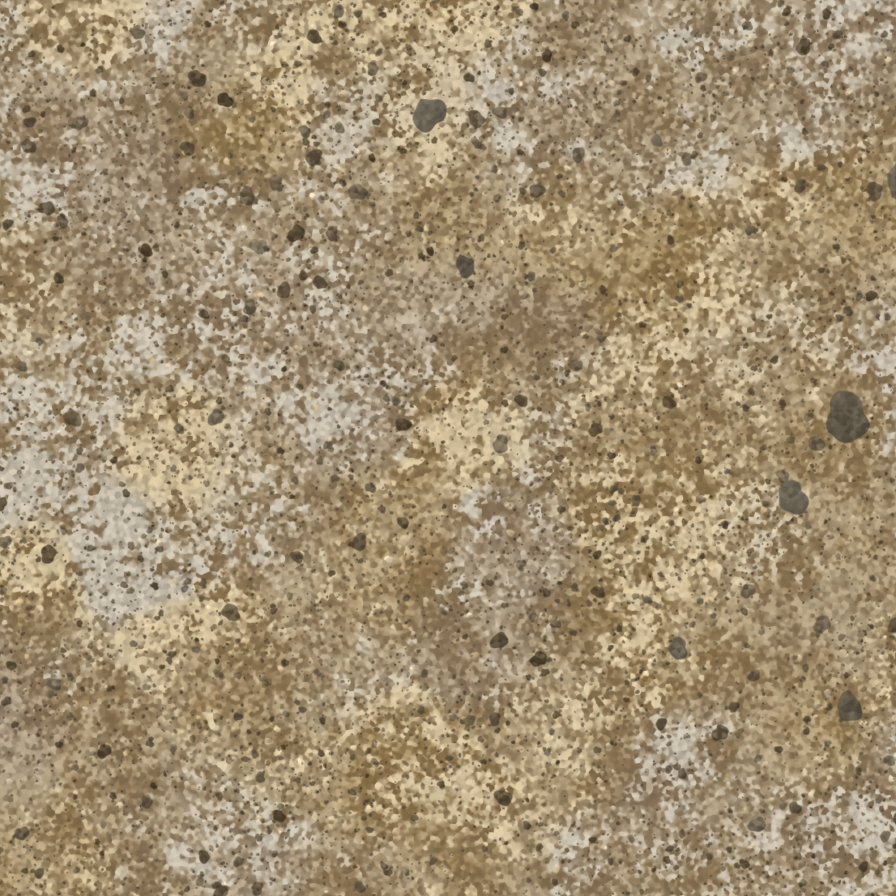
Give the GLSL for this texture, as a WebGL 1 fragment shader.

```glsl
precision highp float;
// Weathered sandy stone: mottled tan ground, pale crust and scattered dark pebbles.
uniform vec2 u_resolution;

vec3 hash3(vec2 p) {
  vec3 q = fract(p.xyx * vec3(0.1031, 0.103, 0.0973));
  q += dot(q, q.yxz + 33.33);
  return fract((q.xxy + q.yzz) * q.zyx);
}

// Soft cellular noise: random cell values blended by distance.
float cellNoise(vec2 p) {
  vec2 cell = floor(p);
  vec2 f = p - cell;
  float sum = 0.0;
  float total = 0.0;
  for (int y = -1; y <= 1; y++) {
    for (int x = -1; x <= 1; x++) {
      vec2 o = vec2(float(x), float(y));
      vec3 h = hash3(cell + o + 57.0);
      vec2 d = o + h.xy - f;
      float weight = exp(-5.0 * dot(d, d));
      sum += weight * h.z;
      total += weight;
    }
  }
  return sum / total;
}

// Layered sines that gather pebbles into loose clusters.
float cluster(vec2 p) {
  float a = sin(p.x * 19.0 + 2.0 * sin(p.y * 13.0));
  float b = sin(p.y * 23.0 + 2.0 * sin(p.x * 11.0 + 1.0));
  return 0.5 + 0.3 * a * b + 0.2 * sin(p.x * 47.0 - p.y * 39.0 + 3.0 * a);
}

// Irregular pebbles, one per cell at most: x coverage, y tone, z relief.
vec3 pebbles(vec2 uv, float scale, float density, float seed) {
  vec2 p = uv * scale;
  vec2 cell = floor(p);
  float blur = 0.0013 * scale;
  vec3 best = vec3(0.0);
  for (int y = -1; y <= 1; y++) {
    for (int x = -1; x <= 1; x++) {
      vec2 id = cell + vec2(float(x), float(y));
      vec3 place = hash3(id + seed);
      vec3 look = hash3(id + seed + 211.0);
      vec2 center = id + place.xy;
      float present = step(place.z, density * (0.3 + 1.4 * cluster(center / scale)));
      vec2 d = p - center;
      float angle = atan(d.y, d.x + 0.00001) + look.x * 6.28;
      float outline = 1.0 + 0.14 * sin(2.0 * angle)
        + 0.08 * sin(3.0 * angle + look.y * 6.0) + 0.05 * sin(5.0 * angle + look.z * 9.0);
      float radius = (0.11 + 0.17 * look.y * look.y) * outline;
      float cover = present * (1.0 - smoothstep(radius - blur, radius + blur, length(d)));
      float relief = dot(d, vec2(-0.5, 0.8)) / radius;
      if (cover > best.x) best = vec3(cover, look.z, clamp(relief, -1.0, 1.0));
    }
  }
  return best;
}

vec3 addPebbles(vec3 ground, vec3 pebble, vec3 dark, vec3 pale, float opacity, float grain) {
  vec3 stone = mix(dark, pale, pebble.y);
  stone *= 1.0 + 0.14 * pebble.z + 0.5 * (grain - 0.5);
  return mix(ground, stone, pebble.x * opacity * (0.75 + 0.25 * fract(pebble.y * 7.0)));
}

void main() {
  vec2 uv = gl_FragCoord.xy / u_resolution.y;

  // Noise from broad stains down to sand grains.
  vec2 warped = uv + 0.012 * vec2(cellNoise(uv * 31.0), cellNoise(uv * 29.0 + 40.0));
  float stain = cellNoise(warped * 6.0 + 9.0);
  float mottle = 0.4 * stain + 0.3 * cellNoise(warped * 15.0) + 0.3 * cellNoise(warped * 38.0);
  float sand = cellNoise(uv * 85.0);
  float grit = cellNoise(uv * 210.0);
  float grain = 0.45 * sand + 0.55 * grit;

  // Tan ground with ochre and grey-brown drifts.
  float tone = 0.65 * grain + 0.35 * cellNoise(warped * 20.0 + 70.0);
  vec3 color = mix(vec3(0.54, 0.45, 0.32), vec3(0.69, 0.62, 0.50), smoothstep(0.25, 0.72, tone));
  float drift = cellNoise(warped * 9.0 + 120.0);
  color += (drift - 0.5) * vec3(-0.01, 0.01, 0.07);

  // Broken pale crust, cream in places and chalky grey in others.
  float crust = smoothstep(0.5, 0.76, mottle + 0.6 * (grain - 0.5));
  vec3 pale = mix(vec3(0.83, 0.76, 0.62), vec3(0.78, 0.75, 0.69), smoothstep(0.35, 0.65, drift));
  color = mix(color, pale, 0.85 * crust);
  color *= 1.0 + 0.24 * (grit - 0.5);

  // Cream chips, then dark stones from specks to large pebbles.
  vec3 umber = vec3(0.25, 0.20, 0.13);
  vec3 slate = vec3(0.42, 0.38, 0.31);
  color = addPebbles(color, pebbles(uv, 62.0, 0.12, 17.0),
    vec3(0.74, 0.65, 0.48), vec3(0.86, 0.80, 0.68), 0.8, grit);
  color = addPebbles(color, pebbles(uv, 135.0, 0.30, 31.0), umber, slate, 0.8, grit);
  color = addPebbles(color, pebbles(uv, 64.0, 0.25, 73.0), umber, slate, 0.85, grit);
  color = addPebbles(color, pebbles(uv, 29.0, 0.20, 129.0), umber, slate, 0.92, grit);
  color = addPebbles(color, pebbles(uv, 10.0, 0.09, 305.0),
    vec3(0.29, 0.27, 0.23), vec3(0.46, 0.43, 0.37), 1.0, grain);

  gl_FragColor = vec4(color, 1.0);
}
```
